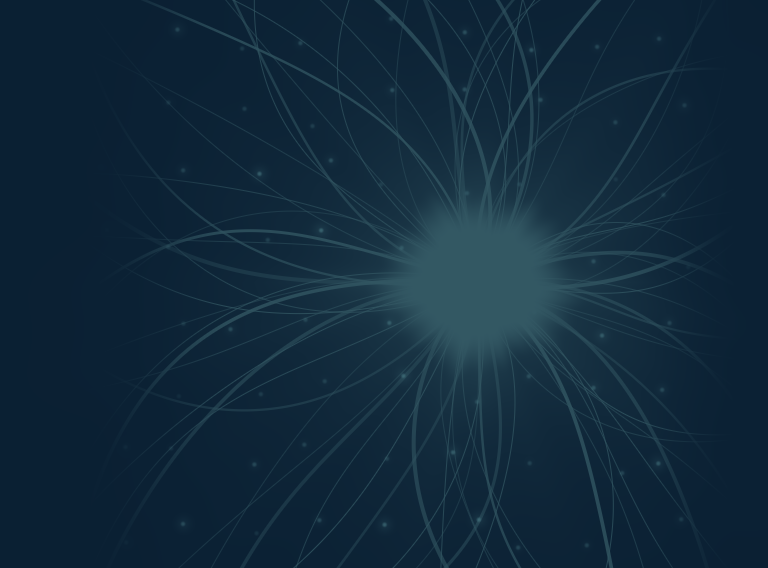
This background is drawn by a WebGL 2 fragment shader. Its source:

```glsl
#version 300 es
precision highp float;
// A glowing core sends curved filaments across a dark blue field with soft motes.
// Strands are solved in polar space around the core: each one's angle drifts
// with radius. Motes come from a jittered cell grid; glow is layered falloffs.
uniform vec2 u_resolution;
out vec4 fragColor;

const float TAU = 6.28318;

float hash(float n) {
    return fract(sin(n * 12.99 + 1.7) * 4375.85);
}

float hash2(vec2 cell) {
    return hash(dot(cell, vec2(7.13, 31.7)));
}

// Coverage of one strand at polar position (radius, angle)
float strand(float id, float radius, float angle, float pixel) {
    bool bold = mod(id, 3.0) < 0.5;
    float tip = TAU * (id + hash(id) - 0.5) / 84.0;
    vec2 dir = vec2(cos(tip), sin(tip));
    float side = dir.x < 0.0 ? 0.66 : 0.44;
    float reach = min(side / max(abs(dir.x), 0.01), 0.56 / max(abs(dir.y), 0.01));

    // The bend unwinds toward the tip, with a small sway on top
    float bend = (hash(id + 91.0) - 0.5) * 1.7;
    float sway = (hash(id + 173.0) - 0.5) * 0.2;
    float u = 1.0 - radius / reach;
    float offset = angle - tip - bend * u - sway * sin(4.0 * u);
    offset = mod(offset + 0.5 * TAU, TAU) - 0.5 * TAU;
    float slope = radius * (bend + 4.0 * sway * cos(4.0 * u)) / reach;
    float dist = abs(offset) * radius / sqrt(1.0 + slope * slope);

    float halfWidth = bold ? mix(0.0018, 0.0036, hash(id + 37.0)) : 0.0009;
    float strength = mix(0.4, 0.85, hash(id + 59.0));
    float cover = clamp((halfWidth - dist) / pixel + 0.5, 0.0, 1.0);
    return strength * cover * min(1.0, 2.0 * halfWidth / pixel + 0.15);
}

// Soft points of light, one per jittered cell
float motes(vec2 p) {
    vec2 grid = p / 0.125;
    vec2 cell = floor(grid);
    vec2 jitter = vec2(hash2(cell), hash2(cell + 19.0));
    float d = length(grid - cell - mix(vec2(0.22), vec2(0.78), jitter)) * 0.125;
    float size = hash2(cell + 43.0);
    float halo = 0.3 * size * pow(max(0.0, 1.0 - d / mix(0.01, 0.027, size)), 2.0);
    float spark = mix(0.2, 0.6, size) * smoothstep(0.006, 0.001, d);
    return halo + spark;
}

void main() {
    vec2 p = gl_FragCoord.xy / u_resolution.y;
    float pixel = 1.0 / u_resolution.y;
    float aspect = u_resolution.x / u_resolution.y;
    vec2 q = p - vec2(0.622 * aspect, 0.503);
    float radius = length(q);
    float angle = atan(q.y, q.x);

    // Everything dissolves before the left and right borders
    float fade = smoothstep(-0.69, -0.42, q.x) * smoothstep(0.46, 0.27, q.x);

    // Uneven core and wide halo
    float ragged = 1.0 + 0.06 * sin(5.0 * angle + 0.8) + 0.04 * sin(11.0 * angle)
                 + 0.025 * sin(23.0 * angle + 2.0);
    float e = length(q / vec2(1.15, 1.0)) * ragged;
    float core = smoothstep(0.165, 0.085, e);
    float glow = 0.85 * exp(-e / 0.18) * mix(0.3, 1.0, fade);

    // Horizontal and vertical flares
    glow += 0.2 * exp(-abs(q.y) / 0.016) * smoothstep(-0.44, -0.1, q.x)
          * smoothstep(0.38, 0.1, q.x);
    glow += 0.16 * exp(-q.x * q.x / 0.0025) * smoothstep(0.3, 0.08, abs(q.y));

    float lines = 0.0;
    for (int i = 0; i < 84; i++) {
        float cover = strand(float(i), radius, angle, pixel);
        lines = mix(lines, 1.0, cover);
    }

    vec3 night = vec3(0.04, 0.125, 0.20);
    vec3 teal = vec3(0.20, 0.345, 0.39);
    vec3 mist = vec3(0.27, 0.46, 0.50);
    vec3 color = mix(night, teal, clamp(glow, 0.0, 1.0));
    color = mix(color, teal, lines * fade * 0.9);
    color = mix(color, mist, clamp(motes(p) * fade, 0.0, 1.0) * 0.8);
    color = mix(color, teal, core);
    fragColor = vec4(color, 1.0);
}
```
